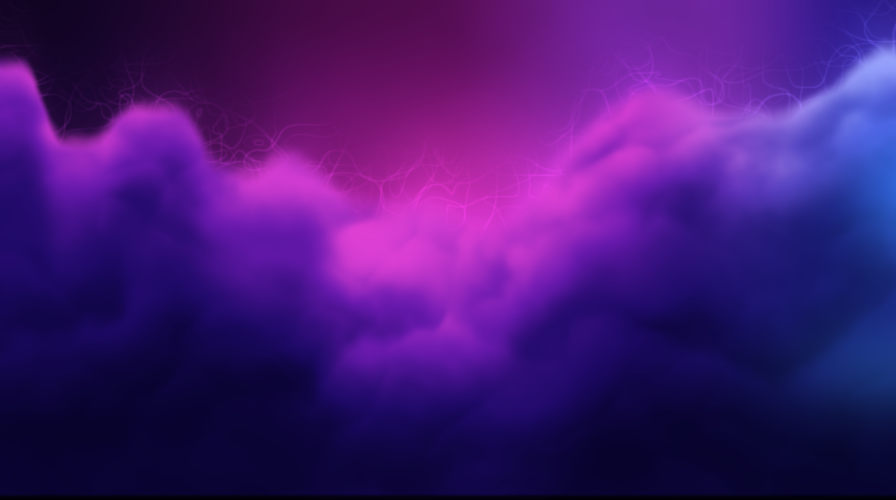
Reproduce this background procedurally as a WebGL 2 fragment shader.

```glsl
#version 300 es
precision highp float;

uniform vec2 u_resolution;
out vec4 outColor;

// Cloud colours, from shadow to light
const vec3 NAVY = vec3(0.018, 0.008, 0.145);
const vec3 INDIGO = vec3(0.11, 0.035, 0.40);
const vec3 VIOLET = vec3(0.42, 0.10, 0.69);
const vec3 MAGENTA = vec3(0.87, 0.25, 0.83);
const vec3 DEEP_BLUE = vec3(0.08, 0.09, 0.42);
const vec3 MID_BLUE = vec3(0.29, 0.30, 0.76);
const vec3 PALE_BLUE = vec3(0.60, 0.63, 0.97);
const vec3 AZURE = vec3(0.10, 0.30, 0.42);

// Sky colours, from left to right
const vec3 SKY_NIGHT = vec3(0.09, 0.02, 0.19);
const vec3 SKY_WINE = vec3(0.37, 0.055, 0.36);
const vec3 SKY_LILAC = vec3(0.42, 0.14, 0.61);
const vec3 SKY_BLUE = vec3(0.14, 0.08, 0.48);
const vec3 VALLEY_GLOW = vec3(0.32, 0.09, 0.24);

const float PUFF_SCALE = 4.5;
const float PUFF_SHARPNESS = 9.0;
const float PUFF_CONTRAST = 0.6;
const float EDGE_ROUGHNESS = 0.06;
const float WISP_STRENGTH = 0.14;
const float WISP_WIDTH = 0.0019;
const int WISP_LAYERS = 9;

float hash(vec2 p) {
  vec3 h = fract(vec3(p.xyx) * 0.1031);
  h += dot(h, h.yzx + 33.33);
  return fract((h.x + h.y) * h.z);
}

float noise(vec2 p) {
  vec2 i = floor(p), f = fract(p);
  f = f * f * f * (f * (f * 6.0 - 15.0) + 10.0);
  return mix(mix(hash(i), hash(i + vec2(1, 0)), f.x),
             mix(hash(i + vec2(0, 1)), hash(i + vec2(1, 1)), f.x), f.y);
}

float fbm(vec2 p) {
  float sum = 0.0, gain = 0.53;
  for (int i = 0; i < 4; i++) {
    sum += gain * noise(p);
    p = mat2(1.6, 1.2, -1.2, 1.6) * p + 7.3;
    gain *= 0.46;
  }
  return sum;
}

// Shade of scattered round puffs: positive on their tops, negative below
float puffShade(vec2 p) {
  vec2 cell = floor(p);
  float shade = 0.0, total = 0.0;
  for (int k = 0; k < 9; k++) {
    vec2 id = cell + vec2(k % 3 - 1, k / 3 - 1);
    vec2 d = p - id - vec2(hash(id), hash(id + 57.0));
    float weight = exp(-PUFF_SHARPNESS * dot(d, d));
    shade += weight * (d.y - 0.3 * d.x);
    total += weight;
  }
  return shade / (total + 0.02);
}

float bump(float x, float center, float width) {
  float t = (x - center) / width;
  return exp(-t * t);
}

float dome(float x, float center, float width) {
  float t = (x - center) / width;
  return exp(-t * t * t * t);
}

float spot(vec2 p, vec2 center, vec2 radius) {
  vec2 t = (p - center) / radius;
  return exp(-dot(t, t));
}

// Height of the cloud bank: two slopes meeting in a valley, with crests
float ridge(float x) {
  float y = 0.53 + 0.19 * (1.0 - smoothstep(0.08, 0.56, x));
  y += 0.24 * smoothstep(0.54, 0.70, x) + 0.14 * smoothstep(0.87, 1.0, x);
  y += 0.16 * dome(x, 0.0, 0.05) + 0.08 * dome(x, 0.175, 0.05);
  y += 0.06 * bump(x, 0.33, 0.05) + 0.05 * bump(x, 0.48, 0.05);
  return y + 0.045 * bump(x, 0.74, 0.045);
}

vec3 ramp(float t, vec3 low, vec3 mid, vec3 high) {
  vec3 c = mix(NAVY, low, smoothstep(0.0, 0.22, t));
  c = mix(c, mid, smoothstep(0.14, 0.58, t));
  return mix(c, high, smoothstep(0.48, 0.95, t));
}

vec3 cloudColor(float light, float x) {
  vec3 warm = ramp(light, INDIGO, VIOLET, MAGENTA);
  vec3 cool = ramp(light, DEEP_BLUE, MID_BLUE, PALE_BLUE);
  return mix(warm, cool, smoothstep(0.68, 0.98, x));
}

vec3 skyColor(vec2 uv, float haze) {
  vec3 c = mix(SKY_NIGHT, SKY_WINE, smoothstep(0.06, 0.44, uv.x));
  c = mix(c, SKY_LILAC, smoothstep(0.48, 0.73, uv.x));
  c = mix(c, SKY_BLUE, smoothstep(0.78, 0.97, uv.x));
  c *= 1.0 - 0.25 * smoothstep(0.75, 1.0, uv.y) * (1.0 - smoothstep(0.4, 0.7, uv.x));
  return c * (0.8 + 0.4 * haze) + VALLEY_GLOW * spot(uv, vec2(0.54, 0.61), vec2(0.16, 0.17));
}

// Thin curled threads along the contours of warped noise
float wisps(vec2 p) {
  float sum = 0.0;
  for (int i = 0; i < WISP_LAYERS; i++) {
    vec2 q = p * (5.0 + 0.8 * float(i)) + 19.7 * float(i);
    q += 1.7 * vec2(noise(q * 1.3), noise(q * 1.3 + 41.0));
    float n = noise(q) - 0.5;
    float dist = abs(n) / max(fwidth(n) * u_resolution.y, 0.8);
    sum += exp(-dist * dist / (WISP_WIDTH * WISP_WIDTH)) * noise(q * 0.7 + 5.0);
  }
  return sum;
}

void main() {
  vec2 uv = gl_FragCoord.xy / u_resolution;
  vec2 p = vec2(uv.x * u_resolution.x / u_resolution.y, uv.y);

  // Two sizes of puffs, lit from above
  vec2 q = p * PUFF_SCALE + 0.9 * vec2(fbm(p * 5.0 + 3.0), fbm(p * 5.0 + 17.0));
  float puffs = puffShade(q) + 0.5 * puffShade(q * 2.1 + 11.0);
  float density = fbm(p * 4.0 + 29.0) - 0.48;
  float depth = ridge(uv.x) - uv.y + EDGE_ROUGHNESS * (fbm(p * 8.0) - 0.48);

  // Light sinks further into the bank near the valley
  float reach = 0.115 + 0.13 * bump(uv.x, 0.44, 0.18) + 0.09 * bump(uv.x, 0.67, 0.09);
  float light = mix(0.70, 0.96, smoothstep(0.15, 0.48, uv.x));
  light *= exp(-pow(max(depth, 0.0) / reach, 1.4));
  light += (0.045 + 0.10 * smoothstep(0.08, 0.5, uv.y)) * (1.0 - light);
  light += 0.28 * spot(uv, vec2(0.485, 0.44), vec2(0.075, 0.09));
  light -= 0.12 * spot(uv, vec2(0.27, 0.59), vec2(0.06, 0.05));
  light -= 0.08 * spot(uv, vec2(0.59, 0.33), vec2(0.05, 0.08));
  light *= clamp(1.0 + PUFF_CONTRAST * puffs + 0.4 * density, 0.5, 1.35);
  light = 1.06 * tanh(1.15 * max(light, 0.0));
  vec3 cloud = cloudColor(light, uv.x);
  cloud += AZURE * spot(uv, vec2(1.02, 0.62), vec2(0.07, 0.16));
  cloud += 0.55 * AZURE * spot(uv, vec2(1.0, 0.27), vec2(0.11, 0.11));

  // Sky, rim glow and threads above the bank
  float height = max(-depth, 0.0);
  vec3 rim = cloudColor(0.85, uv.x);
  vec3 sky = skyColor(uv, fbm(p * 3.0 + 9.0));
  sky += rim * 0.22 * exp(-height / 0.06) * smoothstep(-0.3, 0.5, uv.x);
  sky += rim * WISP_STRENGTH * wisps(p) * exp(-height * height / 0.007);

  float softness = 0.025 + 0.03 * bump(uv.x, 0.52, 0.14);
  vec3 color = mix(sky, cloud, smoothstep(-softness, softness, depth));
  color *= mix(0.2, 1.0, smoothstep(0.004, 0.014, uv.y));
  outColor = vec4(clamp(color, 0.0, 1.0), 1.0);
}
```
